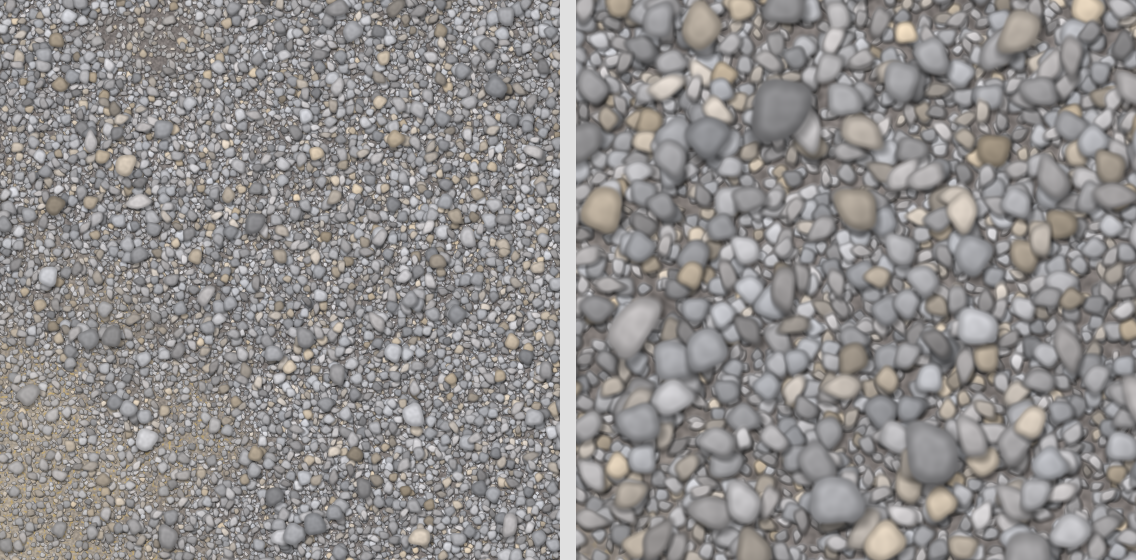
Left: the whole. Right: its middle third, enlarged.
Reproduce this texture procedurally as a WebGL 2 fragment shader.

```glsl
#version 300 es
precision highp float;

uniform vec2 u_resolution;
out vec4 fragColor;

#define STONE_TONE 0.685
#define TONE_SPREAD 0.19
#define WARM_SHARE 0.17
#define EDGE_SOFTNESS 0.0015
#define SHADOW_STRENGTH 0.34
#define LIGHT_DIR vec2(-0.45, 0.89)
#define GRIT_COLOR vec3(0.49, 0.465, 0.455)
#define SAND_COLOR vec3(0.665, 0.625, 0.57)
#define GOLD_COLOR vec3(0.76, 0.66, 0.44)

vec4 hash4(vec3 p) {
    vec4 q = fract(p.xyzx * vec4(0.1031, 0.1030, 0.0973, 0.1099));
    q += dot(q, q.wzxy + 33.33);
    return fract((q.xxyz + q.yzzw) * q.zywx);
}

vec2 gradient(vec2 cell) {
    float angle = 6.2832 * hash4(vec3(cell, 7.0)).x;
    return vec2(cos(angle), sin(angle));
}

float gradientNoise(vec2 p) {
    vec2 i = floor(p), f = fract(p);
    vec2 u = f * f * f * (f * (f * 6.0 - 15.0) + 10.0);
    vec2 e = vec2(0.0, 1.0);
    float low = mix(dot(gradient(i), f), dot(gradient(i + e.yx), f - e.yx), u.x);
    float high = mix(dot(gradient(i + e), f - e), dot(gradient(i + 1.0), f - 1.0), u.x);
    return mix(low, high, u.y);
}

// Sandy ground fills the lower left corner and thins out in patches
float sandiness(vec2 uv) {
    float reach = length(uv * vec2(1.0, 0.85));
    return smoothstep(0.62, 0.05, reach + 0.3 * gradientNoise(uv * 7.0 + 3.0));
}

// Bare patches where fine grit shows between the stones
float bareness(vec2 uv) {
    float patches = smoothstep(0.05, 0.5, gradientNoise(uv * vec2(5.0, 8.0) + 11.0));
    return max(sandiness(uv), patches * smoothstep(0.65, 0.25, uv.x));
}

vec3 stoneColor(vec4 rnd) {
    float tone = STONE_TONE + TONE_SPREAD * (rnd.x + rnd.y - 1.0);
    vec3 cool = mix(vec3(1.005, 0.985, 0.985), vec3(0.975, 0.985, 1.015), rnd.z);
    vec3 warm = mix(vec3(1.03, 0.99, 0.95), vec3(1.09, 1.0, 0.87), rnd.z * rnd.z);
    return tone * (rnd.w < WARM_SHARE ? warm : cool);
}

// Ground between the stones: dark grit, pale sand and golden specks
vec3 groundColor(vec2 uv) {
    float sand = sandiness(uv);
    float grain = gradientNoise(uv * 210.0) + 0.6 * gradientNoise(uv * 110.0 + 5.0);
    vec3 color = mix(GRIT_COLOR, SAND_COLOR, sand) * (1.0 + 0.22 * grain);
    float specks = smoothstep(0.1, 0.4, gradientNoise(uv * 170.0 + 31.0));
    return mix(color, GOLD_COLOR, specks * smoothstep(0.2, 0.7, sand) * 0.75);
}

// One sheet of scattered stones, each with a contact shadow
void addStones(inout vec3 color, vec2 uv, float freq, float cover, float thinning) {
    vec2 p = uv * freq, cell = floor(p);
    float soft = max(EDGE_SOFTNESS, 0.7 / u_resolution.y) * freq;
    for (int j = 1; j >= -1; j--) {
        for (int i = -1; i <= 1; i++) {
            vec2 id = cell + vec2(i, j);
            vec4 shape = hash4(vec3(id, freq));
            vec4 tint = hash4(vec3(id, freq + 19.0));
            vec2 center = id + 0.15 + 0.7 * shape.xy;
            float bare = bareness(center / freq);
            if (fract(shape.x * 91.7 + tint.y * 37.3) > cover * (1.0 - thinning * bare)) continue;

            // Irregular ellipse in its own turned frame
            vec2 d = p - center;
            float turn = 6.2832 * shape.z;
            float radius = mix(0.42, 0.66, shape.w);
            vec2 axes = radius * vec2(1.0, mix(0.52, 0.95, tint.z));
            mat2 spin = mat2(cos(turn), -sin(turn), sin(turn), cos(turn));
            vec2 q = spin * d / axes;
            float angle = atan(q.y, q.x);
            float wobble = 1.0 + 0.07 * cos(3.0 * angle + 40.0 * shape.x)
                               + 0.05 * cos(4.0 * angle + 40.0 * shape.y);
            float dist = length(q) * wobble;
            float inside = smoothstep(-soft, soft, (1.0 - dist) * axes.y);

            // Shadow falls away from the light
            float away = length(spin * (d + LIGHT_DIR * 0.1) / axes) * wobble;
            color *= 1.0 - SHADOW_STRENGTH * smoothstep(1.35, 0.9, away);

            // Rounded top: darker rim, brighter side toward the light
            float dome = mix(0.77, 1.0, smoothstep(0.0, 0.5, 1.0 - dist));
            float facing = 0.1 * dot(d / radius, LIGHT_DIR);
            vec3 stone = stoneColor(tint) * (dome + facing);
            stone = mix(stone, SAND_COLOR, 0.25 * bare);
            color = mix(color, stone, inside);
        }
    }
}

void main() {
    vec2 uv = gl_FragCoord.xy / u_resolution.y;
    vec3 color = groundColor(uv);

    // From fine gravel up to a few large stones
    addStones(color, uv, 128.0, 0.85, 0.5);
    addStones(color, uv, 88.0, 0.8, 0.6);
    addStones(color, uv, 63.0, 0.6, 0.7);
    addStones(color, uv, 45.0, 0.3, 0.75);
    addStones(color, uv, 29.0, 0.06, 0.6);

    // Faint mottling and broad changes of light
    color *= 1.0 + 0.07 * gradientNoise(uv * 140.0 + 2.0) + 0.05 * gradientNoise(uv * 6.0);
    fragColor = vec4(clamp(color, 0.0, 1.0), 1.0);
}
```
